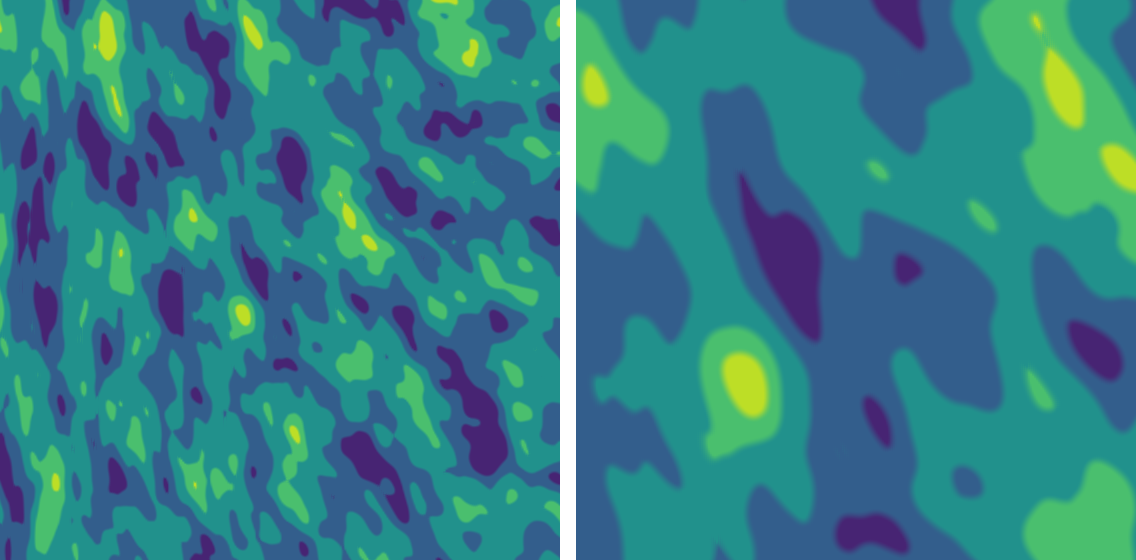
Left, the full canvas; right, a detail of the centre.
Reproduce this texture procedurally as a Shadertoy shader.

```glsl
const vec3 PURPLE = vec3(0.28, 0.14, 0.45);
const vec3 BLUE   = vec3(0.20, 0.37, 0.55);
const vec3 TEAL   = vec3(0.13, 0.57, 0.55);
const vec3 GREEN  = vec3(0.29, 0.75, 0.43);
const vec3 YELLOW = vec3(0.74, 0.87, 0.15);

// Band limits, in standard deviations of the field
const float BLUE_FROM   = -1.33;
const float TEAL_FROM   = -0.10;
const float GREEN_FROM  = 1.34;
const float YELLOW_FROM = 2.42;

// Streaks lean further and grow rounder from the left side to the right
const int   DIRECTIONS    = 4;
const float LEAN_LEFT     = 0.02;
const float LEAN_RIGHT    = 0.80;
const float DENSITY_LEFT  = 12.5;
const float DENSITY_RIGHT = 8.0;
const float STRETCH_LEFT  = 2.7;
const float STRETCH_RIGHT = 1.35;

const int   OCTAVES    = 3;
const float GAIN       = 0.62;
const float LACUNARITY = 1.87;
const float NOISE_DEVIATION = 0.2157;
const float EDGE_WIDTH = 0.0065;
const float TAU = 6.2832;

float hash(vec2 cell) {
    vec3 p = fract(cell.xyx * 0.1031);
    p += dot(p, p.yzx + 33.33);
    return fract((p.x + p.y) * p.z);
}

float slope(vec2 cell, vec2 offset) {
    float angle = TAU * hash(cell);
    return dot(vec2(cos(angle), sin(angle)), offset);
}

float gradientNoise(vec2 p) {
    vec2 cell = floor(p);
    vec2 f = p - cell;
    vec2 s = f * f * f * (f * (f * 6.0 - 15.0) + 10.0);
    vec2 e = vec2(1.0, 0.0);
    float low  = mix(slope(cell, f), slope(cell + e.xy, f - e.xy), s.x);
    float high = mix(slope(cell + e.yx, f - e.yx), slope(cell + e.xx, f - e.xx), s.x);
    return mix(low, high, s.y);
}

// Octave sum scaled to unit deviation
float fractalNoise(vec2 p) {
    float sum = 0.0, energy = 0.0, amplitude = 1.0;
    for (int i = 0; i < OCTAVES; i++) {
        sum += amplitude * gradientNoise(p);
        energy += amplitude * amplitude;
        amplitude *= GAIN;
        p = p * LACUNARITY + vec2(37.3, 61.7);
    }
    return sum / (NOISE_DEVIATION * sqrt(energy));
}

// Blends stretched layers, each dominant in its own part of the width
float streakField(vec2 p) {
    float sum = 0.0, energy = 0.0;
    float last = float(DIRECTIONS - 1);
    float position = clamp(p.x, 0.0, 1.0) * last;
    for (int i = 0; i < DIRECTIONS; i++) {
        float layer = float(i);
        float t = layer / last;
        float weight = smoothstep(0.0, 1.0, 1.0 - abs(position - layer));
        float lean = mix(LEAN_LEFT, LEAN_RIGHT, t);
        vec2 across = vec2(cos(lean), sin(lean));
        vec2 along = vec2(across.y, -across.x);
        vec2 q = vec2(dot(p, across), dot(p, along) / mix(STRETCH_LEFT, STRETCH_RIGHT, t));
        q = q * mix(DENSITY_LEFT, DENSITY_RIGHT, t) + vec2(113.4, 157.8) * (layer + 1.0);
        sum += weight * fractalNoise(q);
        energy += weight * weight;
    }
    return sum / sqrt(energy);
}

void mainImage(out vec4 fragColor, in vec2 fragCoord) {
    float value = streakField(fragCoord / iResolution.y);

    // Edge softness of constant width on the canvas
    float steepness = length(vec2(dFdx(value), dFdy(value))) * iResolution.y;
    float soft = max(0.5 * EDGE_WIDTH * steepness, 0.001);

    // Flat colour bands
    vec3 color = PURPLE;
    color = mix(color, BLUE,   smoothstep(-soft, soft, value - BLUE_FROM));
    color = mix(color, TEAL,   smoothstep(-soft, soft, value - TEAL_FROM));
    color = mix(color, GREEN,  smoothstep(-soft, soft, value - GREEN_FROM));
    color = mix(color, YELLOW, smoothstep(-soft, soft, value - YELLOW_FROM));
    fragColor = vec4(color, 1.0);
}
```
